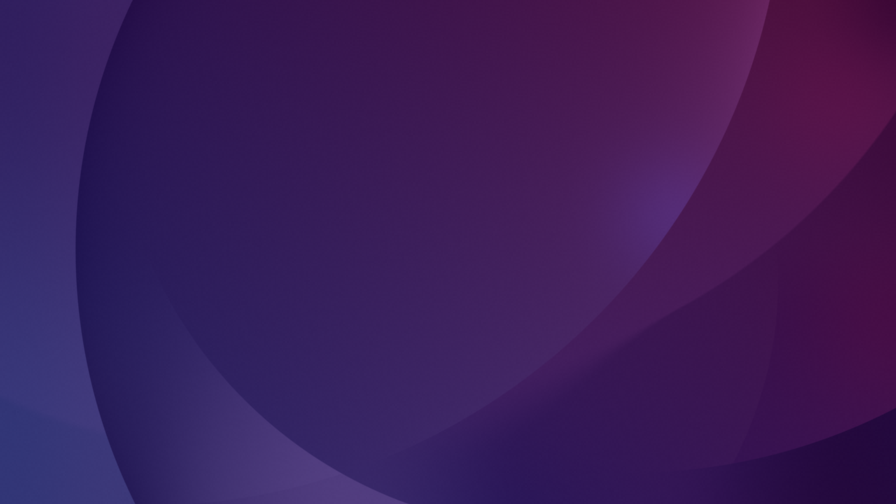
Give the GLSL for this background, as a Shadertoy shader.

```glsl
// Signed distance to a circle, negative inside
float circle(vec2 p, vec2 center, float radius) {
    return length(p - center) - radius;
}

// Antialiased coverage of the outside of a shape
float outside(float d) {
    float pixel = 1.0 / iResolution.y;
    return smoothstep(-pixel, pixel, d);
}

// Blend of four corner colours
vec3 corners(vec2 uv, vec3 bottomLeft, vec3 bottomRight, vec3 topLeft, vec3 topRight) {
    return mix(mix(bottomLeft, bottomRight, uv.x), mix(topLeft, topRight, uv.x), uv.y);
}

// Soft round light
float glow(vec2 p, vec2 center, float size) {
    vec2 q = (p - center) / size;
    return exp(-dot(q, q));
}

float hash(vec2 p) {
    return fract(sin(dot(p, vec2(127.1, 311.7))) * 43758.5);
}

void mainImage(out vec4 fragColor, in vec2 fragCoord) {
    vec2 uv = fragCoord / iResolution.xy;
    vec2 p = fragCoord / iResolution.y;

    float leftArc = circle(p, vec2(1.287, 0.505), 1.137);
    float mainArc = circle(p, vec2(0.279, 1.274), 1.278);
    float wedgeArc = circle(p, vec2(1.113, 0.836), 0.889);
    float foldArc = circle(p, vec2(0.764, 1.463), 1.22);
    float cornerArc = circle(p, vec2(1.25, 1.208), 1.146);
    float sideArc = circle(p, vec2(0.764, 0.444), 0.78);

    // Central disc with a lit right rim and a dark left rim
    vec3 color = corners(uv, vec3(0.12, 0.13, 0.38), vec3(0.36, 0.20, 0.46),
                             vec3(0.14, 0.08, 0.32), vec3(0.35, 0.08, 0.27));
    color += vec3(0.08, 0.06, 0.09) * exp(-abs(mainArc) / 0.10) * smoothstep(0.45, 0.95, p.y);
    color += vec3(0.02, 0.04, 0.10) * glow(p, vec2(1.34, 0.57), 0.13);

    // Bands to the right of the disc
    vec3 band = corners(uv, vec3(0.18, 0.14, 0.42), vec3(0.30, 0.13, 0.40),
                            vec3(0.20, 0.09, 0.27), vec3(0.31, 0.06, 0.24));
    band += vec3(0.04, 0.0, 0.01) * glow(p, vec2(1.66, 0.80), 0.16);
    band -= vec3(0.08, 0.03, 0.03) * glow(p, vec2(1.80, 1.0), 0.13);

    vec3 fold = corners(uv, vec3(0.04, 0.09, 0.37), vec3(0.26, 0.09, 0.33),
                            vec3(0.40, 0.20, 0.45), vec3(0.23, 0.03, 0.20));
    fold += vec3(0.04, 0.0, 0.0) * glow(p, vec2(1.76, 0.36), 0.18);
    fold -= vec3(0.015, 0.015, 0.01) * outside(sideArc) * (1.0 - smoothstep(0.35, 0.55, p.y));
    float foldWidth = mix(0.18, 0.006, smoothstep(0.9, 1.35, p.x));
    band = mix(band, fold, smoothstep(0.0, foldWidth, foldArc));

    vec3 corner = mix(vec3(0.19, 0.08, 0.33), vec3(0.14, 0.035, 0.24), smoothstep(1.3, 1.7, p.x));
    band = mix(band, corner, outside(cornerArc) * smoothstep(1.2, 1.5, p.x) * step(p.y, 0.5));
    color = mix(color, band, outside(mainArc) * smoothstep(0.7, 1.05, p.x));

    // Pale wedge at the lower left
    vec3 wedge = mix(vec3(0.17, 0.13, 0.37), vec3(0.30, 0.22, 0.48), smoothstep(0.2, 0.72, p.x));
    wedge += 0.03 * (1.0 - smoothstep(0.0, 0.35, p.y)) * smoothstep(0.25, 0.45, p.x);
    wedge -= 0.012 * outside(mainArc);
    float wedgeFade = (1.0 - smoothstep(0.2, 0.55, p.y)) * step(p.x, 1.0);
    color = mix(color, wedge, outside(wedgeArc) * wedgeFade);
    color -= vec3(0.03, 0.03, 0.035) * exp(-abs(leftArc) / 0.06);

    // Blue sheet beyond the left arc
    vec3 sheet = mix(vec3(0.22, 0.22, 0.48), vec3(0.19, 0.12, 0.37), smoothstep(0.1, 1.0, p.y));
    sheet += vec3(0.04, 0.01, 0.01) * smoothstep(0.0, 0.25, p.x);
    float lowerArc = circle(p, vec2(0.40, 1.02), 0.89);
    sheet -= vec3(0.025, 0.01, 0.015) * smoothstep(0.0, 0.02, lowerArc) * step(p.y, 0.4);
    color = mix(color, sheet, outside(leftArc) * step(p.x, 0.8));

    // Fine grain against banding
    color += (hash(floor(p * 288.0)) - 0.5) * 0.006;
    fragColor = vec4(clamp(color, 0.0, 1.0), 1.0);
}
```
